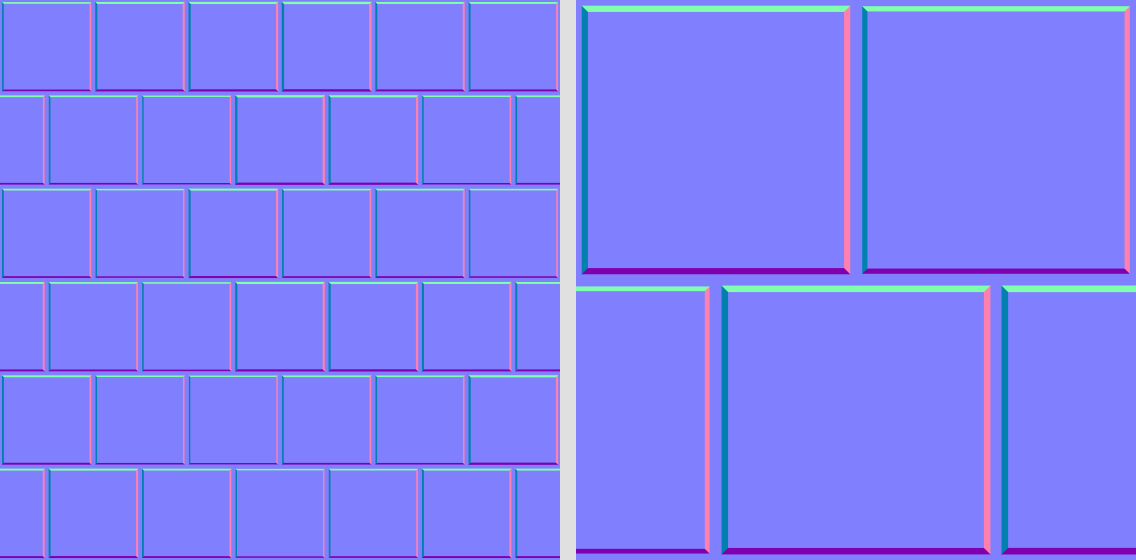
Left: the whole. Right: its middle third, enlarged.
Reproduce this texture map procedurally as a Shadertoy shader.

```glsl
// Tangent-space normal map of square tiles laid in running bond.
// Each tile is flat with a mitred bevel whose width varies by a hash of its
// wrapped cell; bevel coverage is box filtered, so lines stay smooth and tile.

#define TILES 6.0            // tiles across and down (even, so the bond wraps)
#define ROW_SHIFT 0.5        // sideways shift of alternate rows, in tiles
#define BEVEL_CENTER 0.0315  // cell border to middle of bevel, in tiles
#define BEVEL_MIN 0.0145     // narrowest bevel, in tiles
#define BEVEL_MAX 0.0255     // widest bevel, in tiles
#define BEVEL_TILT 0.5       // sideways part of the encoded bevel normal
#define BEVEL_BLUE 0.68      // upward part of the encoded bevel normal
#define FLAT_COLOR vec3(0.5, 0.5, 1.0)
#define SEED 17u

// Integer hash of a cell, from 0 to 1.
float hashCell(vec2 cell) {
    uvec2 q = uvec2(cell);
    uint h = q.x * 374761393u + q.y * 668265263u + SEED * 974711u;
    h = (h ^ (h >> 13)) * 1274126177u;
    h = (h ^ (h >> 15)) * 2246822519u;
    h ^= h >> 16;
    return float(h & 65535u) / 65535.0;
}

// Share of a pixel centred at d that lies between inner and outer limits.
float bandCoverage(float d, float lo, float hi, float pixel) {
    float a = clamp(d - 0.5 * pixel, lo, hi);
    float b = clamp(d + 0.5 * pixel, lo, hi);
    return (b - a) / pixel;
}

void mainImage(out vec4 fragColor, in vec2 fragCoord) {
    // Running bond: even rows, counted from the bottom, are shifted.
    vec2 grid = fragCoord / iResolution.xy * TILES;
    float pixel = TILES / min(iResolution.x, iResolution.y);
    float row = floor(grid.y);
    grid.x += ROW_SHIFT * (1.0 - mod(row, 2.0));
    vec2 cell = mod(floor(grid), TILES);

    // Distance to the nearest cell border along each axis.
    vec2 local = fract(grid) - 0.5;
    vec2 border = 0.5 - abs(local);
    float nearest = min(border.x, border.y);

    // Bevel band, widening evenly about its middle.
    float halfWidth = 0.5 * mix(BEVEL_MIN, BEVEL_MAX, hashCell(cell));
    float bevel = bandCoverage(nearest, BEVEL_CENTER - halfWidth,
                               BEVEL_CENTER + halfWidth, pixel);

    // Facing of each side, blended across the mitred corners.
    vec2 facing = sign(local) * BEVEL_TILT;
    vec3 sideX = vec3(0.5 + facing.x, 0.5, BEVEL_BLUE);
    vec3 sideY = vec3(0.5, 0.5 + facing.y, BEVEL_BLUE);
    float miter = clamp((border.x - border.y) / pixel + 0.5, 0.0, 1.0);
    vec3 bevelColor = mix(sideX, sideY, miter);

    fragColor = vec4(mix(FLAT_COLOR, bevelColor, bevel), 1.0);
}
```
